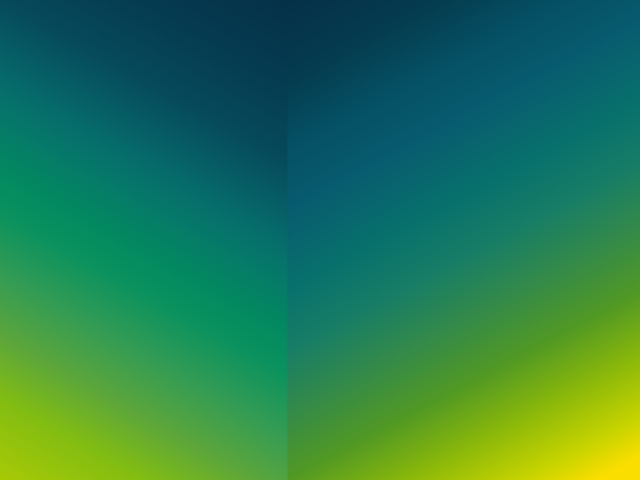
Write a Shadertoy shader that draws this background.

```glsl
#define SEAM_X 0.449
#define SEAM_SOFTNESS 0.0015
#define LEFT_SLOPE 0.747
#define RIGHT_SLOPE 0.707
#define STOPS 11

// Colour stops: rgb plus position along the slanted depth axis
const vec4 LEFT_RAMP[STOPS] = vec4[STOPS](
    vec4(0.020, 0.19, 0.28, -0.335),
    vec4(0.020, 0.235, 0.32, -0.15),
    vec4(0.025, 0.29, 0.36, 0.00),
    vec4(0.025, 0.42, 0.42, 0.17),
    vec4(0.020, 0.48, 0.41, 0.26),
    vec4(0.012, 0.54, 0.375, 0.36),
    vec4(0.040, 0.57, 0.37, 0.44),
    vec4(0.200, 0.61, 0.33, 0.57),
    vec4(0.360, 0.65, 0.23, 0.70),
    vec4(0.510, 0.74, 0.07, 0.83),
    vec4(0.660, 0.79, 0.02, 1.00));

const vec4 RIGHT_RAMP[STOPS] = vec4[STOPS](
    vec4(0.020, 0.19, 0.28, 0.00),
    vec4(0.020, 0.235, 0.31, 0.17),
    vec4(0.020, 0.31, 0.39, 0.30),
    vec4(0.030, 0.36, 0.435, 0.44),
    vec4(0.030, 0.44, 0.425, 0.60),
    vec4(0.090, 0.49, 0.40, 0.73),
    vec4(0.200, 0.54, 0.29, 0.86),
    vec4(0.320, 0.60, 0.14, 1.00),
    vec4(0.540, 0.72, 0.04, 1.13),
    vec4(0.780, 0.83, 0.00, 1.26),
    vec4(0.980, 0.87, 0.00, 1.34));

// Piecewise blend through the stops
vec3 ramp(vec4 stops[STOPS], float depth) {
    vec3 color = stops[0].rgb;
    for (int i = 1; i < STOPS; i++) {
        float start = stops[i - 1].w;
        float blend = clamp((depth - start) / (stops[i].w - start), 0.0, 1.0);
        color = mix(color, stops[i].rgb, blend);
    }
    return color;
}

void mainImage(out vec4 fragColor, in vec2 fragCoord) {
    vec2 uv = fragCoord / iResolution.xy;
    float down = 1.0 - uv.y;

    // Two folded panels with opposite slants
    vec3 leftPanel = ramp(LEFT_RAMP, down - LEFT_SLOPE * uv.x);
    vec3 rightPanel = ramp(RIGHT_RAMP, down + RIGHT_SLOPE * (uv.x - SEAM_X));

    // Vertical fold between the panels
    float side = smoothstep(-SEAM_SOFTNESS, SEAM_SOFTNESS, uv.x - SEAM_X);
    fragColor = vec4(mix(leftPanel, rightPanel, side), 1.0);
}
```
